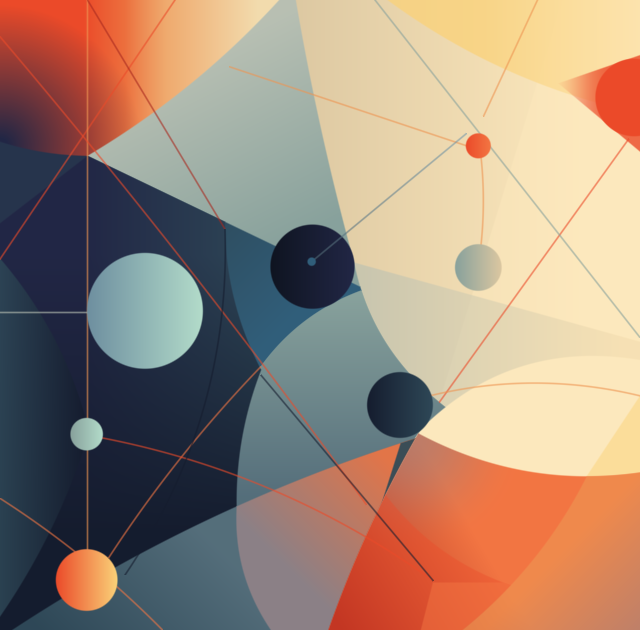
Give the GLSL for this background, as a Shadertoy shader.

```glsl
#define CANVAS_HEIGHT 7.56
#define LINE_WIDTH 0.008
#define LINE_ALPHA 0.6

const vec3 INK = vec3(.08, .11, .18), NAVY = vec3(.13, .15, .27), TEAL = vec3(.18, .28, .34);
const vec3 BLUE = vec3(.19, .37, .48), SLATE = vec3(.33, .43, .48), SAGE = vec3(.53, .63, .61);
const vec3 MIST = vec3(.72, .75, .7), MINT = vec3(.7, .86, .79), MAUVE = vec3(.57, .51, .53);
const vec3 TAN = vec3(.86, .78, .63), CREAM = vec3(.95, .86, .68), IVORY = vec3(.99, .91, .74);
const vec3 HONEY = vec3(.98, .82, .47), AMBER = vec3(.93, .58, .32), ORANGE = vec3(.95, .46, .26);
const vec3 RED = vec3(.92, .29, .16), BRICK = vec3(.66, .16, .12);

vec2 p;    // current point, in canvas units
vec3 col;  // colour painted so far
float px;  // one pixel in canvas units

// Signed distance to a bowed edge; positive on the left of a -> b
float edge(float ax, float ay, float bx, float by, float bow) {
  vec2 d = vec2(bx - ax, by - ay), q = p - vec2(ax, ay);
  float len = length(d), t = dot(q, d) / (len * len);
  float slope = 4. * bow * (1. - 2. * t) / len;
  return (dot(q, vec2(-d.y, d.x)) / len - 4. * bow * t * (1. - t)) * inversesqrt(1. + slope * slope);
}
float edge(float ax, float ay, float bx, float by) { return edge(ax, ay, bx, by, 0.); }

vec3 blend(float v, float lo, float hi, vec3 a, vec3 b) {
  return mix(a, b, clamp((v - lo) / (hi - lo), 0., 1.));
}

void fill(float d, vec3 c, float alpha) { col = mix(col, c, alpha * smoothstep(-px, px, d)); }
void fill(float d, vec3 c) { fill(d, c, 1.); }

void disc(float x, float y, float r, vec3 left, vec3 right) {
  fill(r - length(p - vec2(x, y)), blend(p.x, x - r, x + r, left, right));
}

void stroke(float ax, float ay, float bx, float by, float bow, vec3 c) {
  vec2 d = vec2(bx - ax, by - ay);
  float t = dot(p - vec2(ax, ay), d) / dot(d, d);
  float line = 1. - smoothstep(0., LINE_WIDTH + px, abs(edge(ax, ay, bx, by, bow)));
  col = mix(col, c, LINE_ALPHA * line * step(abs(t - .5), .5));
}
void stroke(float ax, float ay, float bx, float by, vec3 c) { stroke(ax, ay, bx, by, 0., c); }

void paintPanels() {
  float sum = p.x + p.y, diff = p.x - p.y;

  // Warm right side
  col = blend(p.x, 3.4, 7., TAN, IVORY);
  fill(edge(6.75, 7.56, 5.27, 2.73), IVORY, .5);
  fill(edge(4.65, 7.56, 7.68, 6.2, -.18), blend(p.x, 5.8, 8.5, HONEY, IVORY), .75);
  fill(-edge(4.25, 4.41, 7.68, 3.46), blend(p.x, 4.4, 7.5, MIST, CREAM), .6);

  // Sage and blue centre
  float cool = p.y > 4.41 ? -edge(3.55, 7.56, 4.25, 4.41, -.04) : -edge(4.25, 4.41, 4.9, 3.09, -.1);
  float roof = edge(3.3, 4.61, 1.05, 5.69);
  float vault = edge(3.13, 3.16, 4.3, 4.06, .11);
  fill(cool, blend(p.x * .5 - p.y, -5.7, -2.9, MIST, SAGE));
  fill(min(cool, min(roof, vault)), blend(diff, -3., -.2, TEAL, BLUE));
  fill(min(cool, -vault), blend(p.y, 1.6, 4., SLATE, SAGE));

  // Dark left side with its leaf
  float wall = max(edge(2.7, 4.88, 3.13, 3.13, -.11), edge(3.13, 3.11, 2.84, 1.48, -.08));
  vec3 night = blend(p.x, 1., 3.2, NAVY, TEAL);
  fill(min(roof, -wall), blend(p.y, 1.2, 4.5, INK, night));
  float leaf = max(edge(0., 4.46, 1.05, 2.46, .13), edge(1.05, 2.31, 0., .16, .09));
  fill(-leaf, blend(p.x, 0., 1., TEAL, INK), .85);
  fill(min(roof, -edge(1.05, 5.69, 0., 4.88)), TEAL, .4);

  // Glowing upper left corner
  float corner = min(edge(0., 5.86, 1.05, 5.69, -.04), edge(1.05, 5.69, 3.35, 7.56, -.11));
  vec3 glow = blend(p.x, 1.5, 3.1, blend(p.x, 1., 2., RED, AMBER), CREAM);
  fill(corner, blend(length(p - vec2(0, 5.8)), .1, 1.7, NAVY, glow));

  // Pale dome
  float dome = min(-edge(5., 2.36, 7.68, 3.24, .37), edge(5.27, 2.73, 5.02, 2.36));
  fill(dome, IVORY);
  fill(min(dome, edge(7.68, 2.81, 7.05, 1.86)), HONEY, .5);

  // Slate and mauve floor
  float ember = edge(5.02, 2.36, 3.94, 0., -.06);
  float ground = min(-ember, -edge(1.4, .76, 4.8, 2.24, .09));
  fill(ground, blend(sum, .5, 3.6, TEAL, SLATE));
  fill(min(ground, edge(2.84, 1.48, 3.25, 0., -.13)), blend(sum, 4.2, 6.7, MAUVE, ORANGE), .9);
  fill(min(ground, edge(4.82, 2.28, 4.63, 1.68)), SLATE * .7);

  // Orange lower right
  ember = min(ember, -edge(5.02, 2.36, 7.68, 1.89, -.22));
  float flank = edge(7.05, 1.86, 5.55, 0., .13);
  float hollow = min(min(ember, -flank), -edge(4.6, 1.66, 6.15, .53, -.15));
  vec3 heat = blend(p.x + p.y * .6, 4.1, 6.4, BRICK, ORANGE);
  fill(ember, mix(heat, MAUVE, .55 * smoothstep(1.4, 0., length(p - vec2(4.9, 2.3)))));
  fill(hollow, RED, .4);
  fill(min(hollow, min(edge(5.2, .59, 5.05, 0.), .57 - p.y)), ORANGE, .5);
  fill(min(ember, flank), blend(diff, 5.8, 8.1, AMBER, MAUVE), .65);
}

void paintLines() {
  stroke(0., 4.45, 2.1, 7.56, RED);
  stroke(1.05, .9, 1.05, 7.56, AMBER);
  stroke(1.05, 7.56, 2.7, 4.81, BRICK);
  stroke(0., 7.12, 4.4, 1.5, .07, RED);
  stroke(7.55, 5.9, 5.27, 2.73, RED);
  stroke(1.3, .86, 3.13, 3.16, .07, ORANGE);
  stroke(0., 1.58, 1.95, 0., .07, ORANGE);
  stroke(1.2, 2.31, 5.2, .59, .24, RED);
  stroke(3.13, 3.06, 5.2, .59, INK);
  stroke(2.75, 6.76, 5.75, 5.76, AMBER);
  stroke(4.5, 7.56, 7.68, 3.51, SAGE);
  stroke(6.45, 7.56, 5.8, 6.16, AMBER);
  stroke(0., 3.81, 1.05, 3.81, MIST);
  stroke(5.77, 5.7, 5.77, 4.6, .03, AMBER);
  stroke(4.8, 2.71, 7.68, 2.81, .2, AMBER);
  stroke(2.7, 4.81, 1.5, .66, .35, INK);
}

void paintDiscs() {
  float tail = min(-edge(6.7, 6.56, 7.25, 6.75), edge(6.7, 6.56, 7.25, 6.1));
  fill(tail, RED, .8 * smoothstep(6.6, 7.3, p.x));
  disc(7.61, 6.39, .465, RED, RED);
  disc(5.74, 5.81, .15, RED, ORANGE);
  disc(5.74, 4.35, .28, SAGE, TAN);
  disc(1.74, 3.83, .695, SLATE * 1.3, MINT);
  disc(1.04, 2.35, .195, SAGE, MINT);
  disc(1.04, .6, .37, RED, HONEY);
  disc(3.75, 4.36, .505, INK * .7, NAVY);
  disc(4.8, 2.7, .395, INK, TEAL);
  stroke(3.74, 4.42, 5.6, 5.96, SLATE * p.x * .25);
  disc(3.74, 4.42, .05, BLUE, BLUE);
}

void mainImage(out vec4 fragColor, in vec2 fragCoord) {
  px = CANVAS_HEIGHT / iResolution.y;
  p = fragCoord * px;
  paintPanels();
  paintLines();
  paintDiscs();
  fragColor = vec4(col, 1.);
}
```
